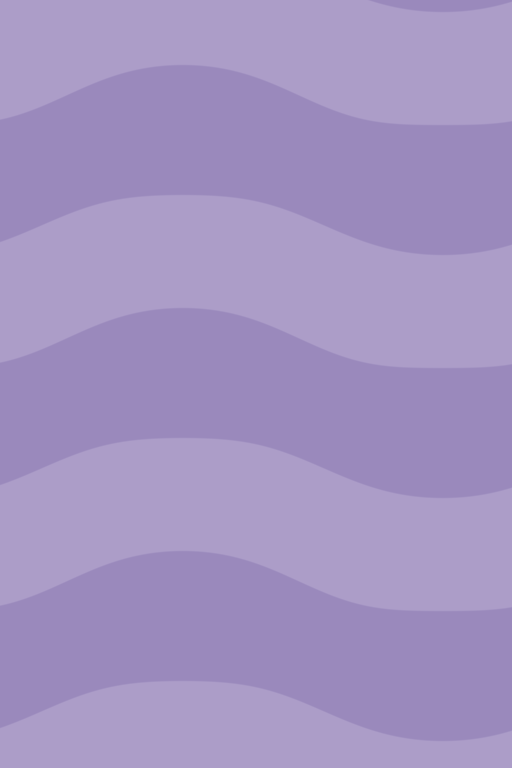
Reproduce this pattern procedurally as a Shadertoy shader.

```glsl
// Flat two-tone lilac waves: soft horizontal bands with rounded crests and troughs.

const vec3 LIGHT_LILAC = vec3(0.675, 0.616, 0.786);
const vec3 DARK_LILAC  = vec3(0.604, 0.539, 0.738);

// Lengths are in canvas heights, measured from the top left corner.
const float WAVE_LENGTH = 0.677;   // crest to crest
const float CREST_X     = 0.238;   // first crest
const float AMPLITUDE   = 0.0391;
const float BAND_PERIOD = 0.3164;  // one dark plus one light band
const float UPPER_EDGE  = 0.1237;  // mean height of the first dark band's edges
const float LOWER_EDGE  = 0.2930;

// Curve shaping: x narrows the crest (negative widens it), y flattens both ends.
const vec2 UPPER_SHAPE = vec2( 0.22, 0.22);
const vec2 LOWER_SHAPE = vec2(-0.15, 0.18);

const float TAU = 6.28319;

// Cosine reshaped between its extremes, which stay at +1 and -1.
float shapedWave(float angle, vec2 shape) {
    float c = cos(angle);
    return c + (1.0 - c * c) * (shape.y * c - shape.x);
}

void mainImage(out vec4 fragColor, in vec2 fragCoord) {
    float pixel = 1.0 / iResolution.y;
    vec2 p = vec2(fragCoord.x, iResolution.y - fragCoord.y) * pixel;

    // The two edges of a dark band follow different curves.
    float angle = TAU * (p.x - CREST_X) / WAVE_LENGTH;
    float upper = UPPER_EDGE - AMPLITUDE * shapedWave(angle, UPPER_SHAPE);
    float lower = LOWER_EDGE - AMPLITUDE * shapedWave(angle, LOWER_SHAPE);

    // Distance inside the nearest repeat of the band.
    float centre = 0.5 * (upper + lower);
    float halfWidth = 0.5 * (lower - upper);
    float offset = mod(p.y - centre + 0.5 * BAND_PERIOD, BAND_PERIOD) - 0.5 * BAND_PERIOD;
    float inside = halfWidth - abs(offset);

    float dark = smoothstep(-pixel, pixel, inside);
    fragColor = vec4(mix(LIGHT_LILAC, DARK_LILAC, dark), 1.0);
}
```
